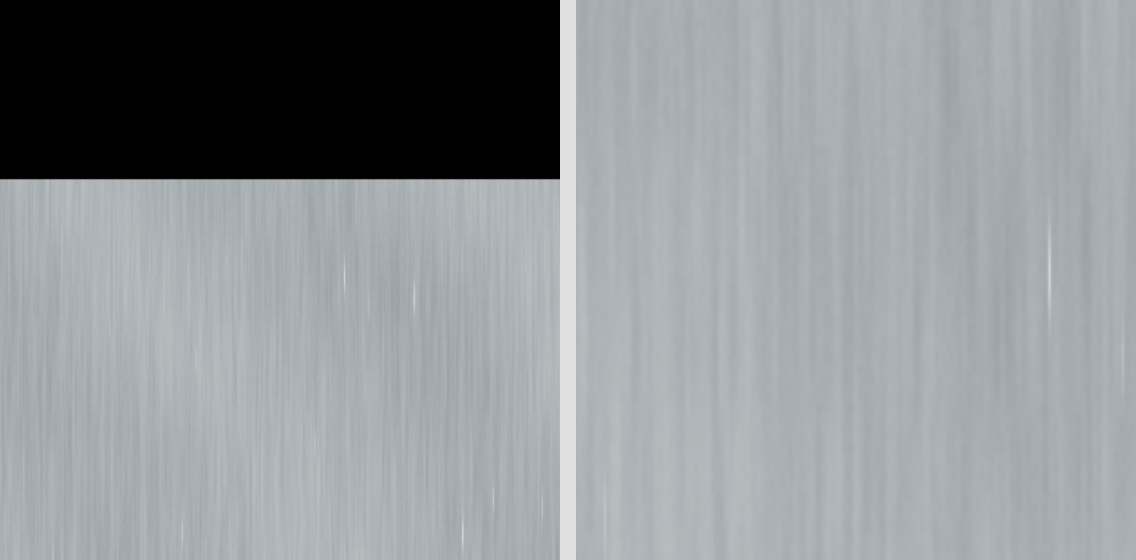
Left: the whole. Right: its middle third, enlarged.
This texture is drawn by a WebGL 2 fragment shader. Its source:

```glsl
#version 300 es
precision highp float;
// Vertically brushed steel sheet with soft diagonal sheen below a black band.

uniform vec2 u_resolution;
out vec4 fragColor;

float hash(vec2 p) {
    vec3 q = fract(vec3(p.xyx) * vec3(0.1031, 0.1030, 0.0973));
    q += dot(q, q.yzx + 33.33);
    return fract((q.x + q.y) * q.z);
}

// Smooth value noise in the range -1 to 1.
float noise(vec2 p) {
    vec2 cell = floor(p);
    vec2 f = fract(p);
    f = f * f * (3.0 - 2.0 * f);
    float low = mix(hash(cell), hash(cell + vec2(1, 0)), f.x);
    float high = mix(hash(cell + vec2(0, 1)), hash(cell + vec2(1, 1)), f.x);
    return 2.0 * mix(low, high, f.y) - 1.0;
}

// Long fine scratches layered at several widths.
float brushing(vec2 uv) {
    float streaks = 0.010 * noise(uv * vec2(75.0, 3.0) + 11.0);
    streaks += 0.020 * noise(uv * vec2(190.0, 6.0) + 37.0);
    streaks += 0.017 * noise(uv * vec2(310.0, 13.0) + 71.0);
    return streaks + 0.007 * noise(uv * vec2(400.0, 170.0) + 5.0);
}

// Wide bands of reflected light, slightly warped.
float sheen(vec2 uv) {
    float across = dot(uv, vec2(0.85, 0.53)) + 0.04 * noise(uv * 4.0 + 3.0);
    return 0.020 * cos(6.2832 * (across - 0.5) / 0.62) + 0.006 * noise(uv * 6.0 + 20.0);
}

// A few short tapered scratches that catch the light.
float glints(vec2 uv, float edge) {
    float light = 0.0;
    for (int i = 0; i < 16; i++) {
        float id = float(i) + 1.0;
        vec2 center = vec2(hash(vec2(id, 2.0)), 0.62 * hash(vec2(id, 9.0)));
        float strength = hash(vec2(id, 17.0));
        vec2 d = abs(uv - center) / vec2(0.0007 + 0.5 * edge, 0.014 + 0.014 * strength);
        light += 0.16 * strength * strength * strength * exp(-dot(d, d));
    }
    return light;
}

void main() {
    vec2 uv = gl_FragCoord.xy / u_resolution;
    float pixel = 1.0 / u_resolution.y;

    float shade = sheen(uv) + brushing(uv) + glints(uv, pixel);
    vec3 steel = vec3(0.668, 0.692, 0.703) + shade * vec3(1.04, 1.0, 0.97);

    // Black band above the sheet's upper edge.
    float sheet = 1.0 - smoothstep(-pixel, pixel, uv.y - 0.68);
    fragColor = vec4(steel * sheet, 1.0);
}
```
